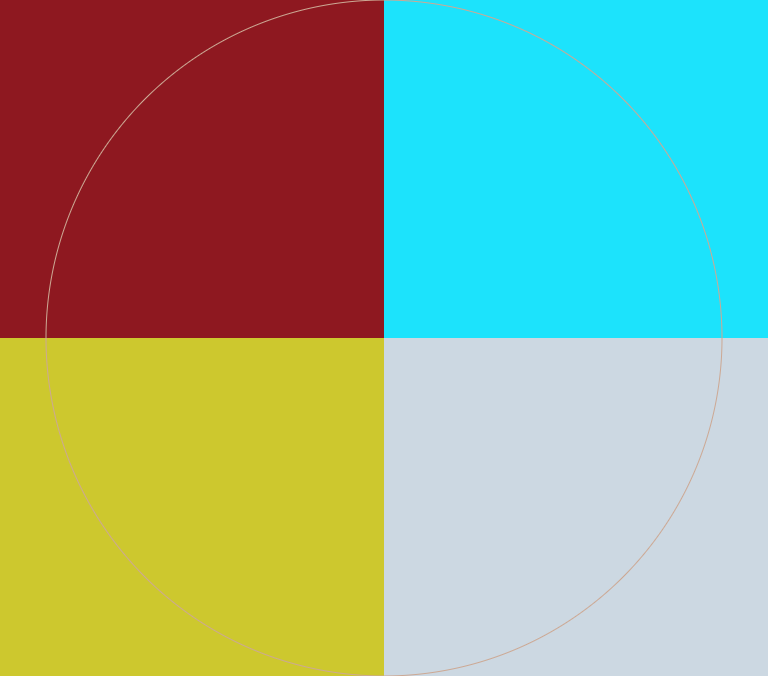
A WebGL 2 fragment shader for this background:

```glsl
#version 300 es
precision highp float;

uniform vec2 u_resolution;
out vec4 outColor;

const vec3 CRIMSON = vec3(0.557, 0.094, 0.125);
const vec3 CYAN = vec3(0.110, 0.890, 0.988);
const vec3 OLIVE_YELLOW = vec3(0.804, 0.784, 0.180);
const vec3 PALE_GREY = vec3(0.800, 0.847, 0.886);
const vec3 RING_TAN = vec3(0.800, 0.660, 0.580);

const float RING_RADIUS = 0.5;
const float RING_WIDTH = 0.0015;

// Antialiased step across an edge at zero
float edge(float dist, float pixel) {
    return clamp(dist / pixel + 0.5, 0.0, 1.0);
}

// Share of a pixel covered by a thin circular line
float ring(vec2 p, float radius, float width, float pixel) {
    float dist = length(p) - radius;
    return edge(dist + 0.5 * width, pixel) - edge(dist - 0.5 * width, pixel);
}

// Four flat colours meeting at the centre
vec3 quadrants(vec2 p, float pixel) {
    float right = edge(p.x, pixel);
    float top = edge(p.y, pixel);
    vec3 lower = mix(OLIVE_YELLOW, PALE_GREY, right);
    vec3 upper = mix(CRIMSON, CYAN, right);
    return mix(lower, upper, top);
}

void main() {
    // Centred coordinates, canvas height is one unit
    float pixel = 1.0 / u_resolution.y;
    vec2 p = (gl_FragCoord.xy - 0.5 * u_resolution) * pixel;

    vec3 color = quadrants(p, pixel);
    color = mix(color, RING_TAN, ring(p, RING_RADIUS, RING_WIDTH, pixel));
    outColor = vec4(color, 1.0);
}
```
